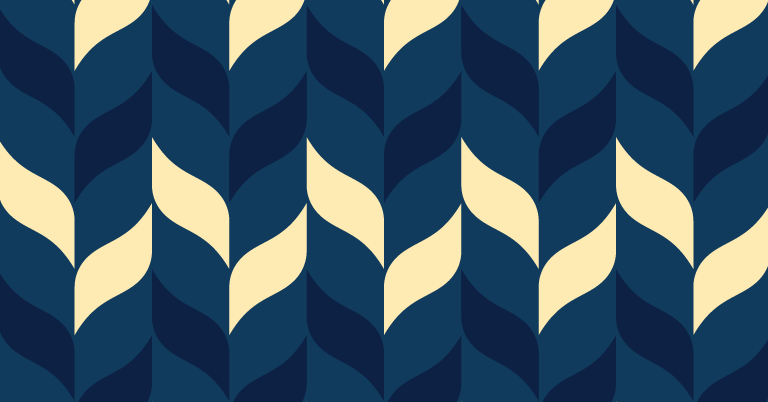
Give the GLSL for this pattern, as a Shadertoy shader.

```glsl
// Chevron leaves: S-shaped leaves stacked in columns, mirrored in every other
// column and shifted by half a leaf, alternating cream and navy over blue.
// Each leaf lies between one profile curve and its half-turn; edges are supersampled.

const vec3 BLUE  = vec3(0.063, 0.231, 0.361);
const vec3 NAVY  = vec3(0.047, 0.129, 0.267);
const vec3 CREAM = vec3(0.996, 0.918, 0.702);

// Sizes as fractions of the canvas height
const float COLUMN_WIDTH = 0.1924;
const float LEAF_HEIGHT  = 0.3287;
const float FIRST_TIP    = 0.3407;   // depth of a cream tip below the top edge

const int SAMPLES = 4;               // per axis

// Depth of the upper edge below the tip: steep start, flat middle, vertical end
float upperEdge(float u) {
    float rise = 1.0 - pow(1.0 - u, 3.5);
    float drop = 1.0 - sqrt(1.0 - u * u * u);
    return 0.288 * rise + 0.348 * drop;
}

// True inside a leaf; u runs across from the tip side, v runs down from the tip
bool insideLeaf(float u, float v) {
    return v > upperEdge(u) && v < 1.0 - upperEdge(1.0 - u);
}

// p: x from the canvas centre, y down from the top, in canvas heights
vec3 leafPattern(vec2 p) {
    float x = p.x / COLUMN_WIDTH;
    float mirrored = 1.0 - mod(floor(x), 2.0);
    float u = clamp(mix(fract(x), 1.0 - fract(x), mirrored), 0.0, 1.0);

    float y = (p.y - FIRST_TIP) / LEAF_HEIGHT - 0.5 * mirrored;
    vec3 leafColor = mix(CREAM, NAVY, mod(floor(y), 2.0));
    return insideLeaf(u, fract(y)) ? leafColor : BLUE;
}

void mainImage(out vec4 fragColor, in vec2 fragCoord) {
    vec3 color = vec3(0.0);

    // Average a regular grid of samples within the pixel
    for (int j = 0; j < SAMPLES; j++) {
        for (int i = 0; i < SAMPLES; i++) {
            vec2 offset = (vec2(i, j) + 0.5) / float(SAMPLES) - 0.5;
            vec2 q = fragCoord + offset;
            vec2 p = vec2(q.x - 0.5 * iResolution.x, iResolution.y - q.y) / iResolution.y;
            color += leafPattern(p);
        }
    }

    fragColor = vec4(color / float(SAMPLES * SAMPLES), 1.0);
}
```
